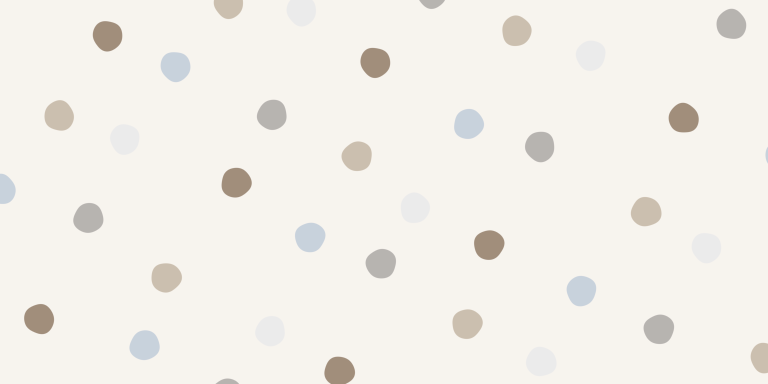
Give the GLSL for this pattern, as a Shadertoy shader.

```glsl
// Scattered hand-cut dots in muted earth tones on a warm cream ground.

const float TAU = 6.2831853;

const vec3 CREAM = vec3(0.969, 0.955, 0.933);
const vec3 TAN   = vec3(0.798, 0.750, 0.685);
const vec3 BLUE  = vec3(0.784, 0.822, 0.864);
const vec3 BROWN = vec3(0.630, 0.556, 0.484);
const vec3 GREY  = vec3(0.718, 0.704, 0.692);
const vec3 MIST  = vec3(0.922, 0.922, 0.922);

// Two pseudo-random values in 0..1 for a cell
vec2 hash2(vec2 cell, float seed) {
    vec2 k = vec2(dot(cell, vec2(127.1, 311.7)), dot(cell, vec2(269.5, 183.3)));
    return fract(sin(k + seed) * 43758.55);
}

mat2 rotation(float angle) {
    float c = cos(angle), s = sin(angle);
    return mat2(c, s, -s, c);
}

// Approximate signed distance to a circle with a gently uneven rim
float blobDistance(vec2 p, float radius, vec2 phase) {
    float a = atan(p.y, p.x);
    float wobble = 0.022 * sin(2.0 * a + TAU * phase.x)
                 + 0.030 * sin(3.0 * a + TAU * phase.y)
                 + 0.014 * sin(5.0 * a + TAU * (phase.x + phase.y));
    return length(p) - radius * (1.0 + wobble);
}

// Five-colour lattice: neighbouring cells never share a colour
vec3 dotColour(vec2 cell) {
    int index = int(mod(cell.x + 2.0 * cell.y + 0.5, 5.0));
    if (index == 0) return TAN;
    if (index == 1) return MIST;
    if (index == 2) return BROWN;
    if (index == 3) return BLUE;
    return GREY;
}

// One jittered dot per cell of a tilted grid
vec3 scatterDots(vec2 p, float spacing, float radius, float jitter, float pixel) {
    vec2 q = rotation(0.48) * p / spacing + vec2(0.35, 0.6);
    vec2 cell = floor(q);
    vec2 centre = 0.5 + jitter * (2.0 * hash2(cell, 0.0) - 1.0);
    vec2 local = (q - cell - centre) * spacing;
    float d = blobDistance(local, radius, hash2(cell, 4.7));
    float cover = 1.0 - smoothstep(-0.7 * pixel, 0.7 * pixel, d);
    return mix(CREAM, dotColour(cell), cover);
}

void mainImage(out vec4 fragColor, in vec2 fragCoord) {
    float pixel = 1.0 / iResolution.y;
    vec2 p = fragCoord * pixel;
    fragColor = vec4(scatterDots(p, 0.2425, 0.0388, 0.19, pixel), 1.0);
}
```
